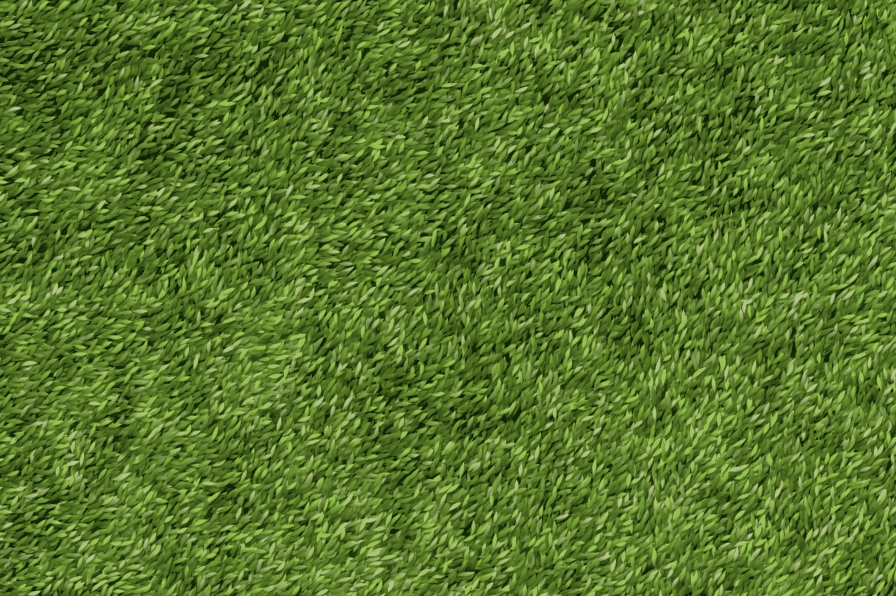
This texture is drawn by a Shadertoy shader. Its source:

```glsl
// Dense sunlit lawn of short, combed grass blades with dark gaps and pale tips.

#define LAYERS 7
#define CELL 0.0185         // grid spacing, in canvas heights
#define HALF_LENGTH 0.0180
#define HALF_WIDTH 0.0034
#define SOFTNESS 0.0017
#define LEAN_LEFT 0.55      // blade angle at the left edge, radians
#define LEAN_RIGHT 1.10     // blade angle at the right edge
#define LEAN_SPREAD 1.30
#define SHADOW 0.42
#define CLUMP_CONTRAST 0.26

const vec3 GAP      = vec3(0.07, 0.14, 0.02);
const vec3 SHADE    = vec3(0.22, 0.32, 0.09);
const vec3 LEAF     = vec3(0.32, 0.45, 0.13);
const vec3 SUNLIT   = vec3(0.43, 0.59, 0.18);
const vec3 DRY      = vec3(0.47, 0.55, 0.32);
const vec3 TIP      = vec3(0.59, 0.76, 0.31);
const vec3 PALE_TIP = vec3(0.72, 0.76, 0.56);

vec4 hash4(vec2 p) {
    vec4 q = fract(p.xyxy * vec4(0.1031, 0.1030, 0.0973, 0.1099));
    q += dot(q, q.wzxy + 33.33);
    return fract((q.xxyz + q.yzzw) * q.zywx);
}

float valueNoise(vec2 p) {
    vec2 i = floor(p), f = fract(p);
    f = f * f * (3.0 - 2.0 * f);
    float low  = mix(hash4(i).x, hash4(i + vec2(1, 0)).x, f.x);
    float high = mix(hash4(i + vec2(0, 1)).x, hash4(i + vec2(1, 1)).x, f.x);
    return mix(low, high, f.y);
}

// Coverage of a tapered, slightly bent blade lying along x.
float bladeMask(vec2 q, float halfLength, float bend, float soft) {
    float u = q.x / halfLength;
    float across = abs(q.y + bend * (u * u - 0.3));
    float width = HALF_WIDTH * (1.0 - 1.6 * u * u);
    return smoothstep(soft, -soft, across - width)
         * smoothstep(1.0, 0.8, abs(u));
}

// Tone 0..1 runs from gap to tip; dryness shifts it toward straw.
vec3 grassColor(float tone, float dryness) {
    vec3 c = mix(GAP, SHADE, smoothstep(0.0, 0.22, tone));
    c = mix(c, LEAF, smoothstep(0.18, 0.46, tone));
    c = mix(c, mix(SUNLIT, DRY, dryness), smoothstep(0.42, 0.70, tone));
    return mix(c, mix(TIP, PALE_TIP, dryness), smoothstep(0.66, 0.98, tone));
}

void mainImage(out vec4 fragColor, in vec2 fragCoord) {
    vec2 p = fragCoord / iResolution.y;
    float soft = max(SOFTNESS, 0.6 / iResolution.y);
    float across = fragCoord.x / iResolution.x;

    // Broad variation of light and lean
    float clump = valueNoise(p * 24.0) - 0.5;
    float patchLight = 0.12 * (valueNoise(p * 4.0 + 40.0) - 0.5)
                     + 0.05 * (0.5 - p.y);
    float lean = mix(LEAN_LEFT, LEAN_RIGHT, across)
               + 0.7 * (valueNoise(p * 9.0 + 90.0) - 0.5);

    float tone = 0.03;
    float dryness = 0.3;

    // Blades, from the deepest layer to the top one
    for (int layer = 0; layer < LAYERS; layer++) {
        float height = float(layer) / float(LAYERS - 1);
        vec2 shift = hash4(vec2(layer, 7)).xy;
        vec2 grid = p / CELL + shift;
        vec2 home = floor(grid);

        for (int y = -1; y <= 1; y++)
        for (int x = -1; x <= 1; x++) {
            vec2 cell = home + vec2(x, y);
            vec2 seed = cell + float(layer) * vec2(137.0, 71.0) + 11.0;
            vec4 place = hash4(seed);
            vec4 look = hash4(seed + 311.0);

            float angle = lean + LEAN_SPREAD * (place.z - 0.5);
            vec2 dir = vec2(cos(angle), sin(angle));
            mat2 toBlade = mat2(dir.x, -dir.y, dir.y, dir.x);
            vec2 offset = (grid - cell - place.xy) * CELL;
            vec2 q = toBlade * offset;
            float halfLength = HALF_LENGTH * mix(0.65, 1.0, place.w);
            float bend = 0.005 * (look.z - 0.5);

            // Cast shadow, then the lit blade
            vec2 shadowPoint = toBlade * (offset + vec2(-0.002, 0.003));
            tone *= 1.0 - SHADOW * bladeMask(shadowPoint, halfLength, bend, soft * 1.6);

            float mask = bladeMask(q, halfLength, bend, soft);
            float along = clamp(q.x / halfLength, -1.0, 1.0);
            float side = clamp(q.y / HALF_WIDTH, -1.0, 1.0);
            float bladeTone = 0.10 + 0.28 * height + 0.62 * look.x
                            + 0.20 * along + 0.07 * side;
            tone = mix(tone, bladeTone, mask);
            dryness = mix(dryness, look.y * look.y, mask);
        }
    }

    tone += CLUMP_CONTRAST * clump + patchLight;
    fragColor = vec4(grassColor(clamp(tone, 0.0, 1.0), dryness), 1.0);
}
```
